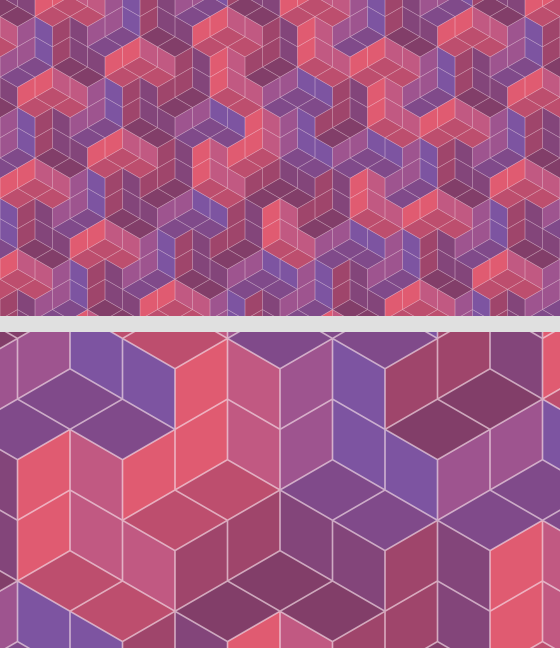
Top, the full canvas; bottom, a detail of the centre.
Give the GLSL for this pattern, as a WebGL 1 fragment shader.

```glsl
precision highp float;
// Isometric tiling of bent rhombus bands, joined in threes, with twisted colours at the centre.

uniform vec2 u_resolution;

const float COLUMNS = 32.0;             // rhombus columns across the canvas
const float LINE_WIDTH = 0.027;         // in rhombus edges
const float LINE_OPACITY = 0.66;
const vec3 LINE_COLOR = vec3(0.96, 0.87, 0.91);
const vec2 STEP_A = vec2(5.0, 1.5);     // spacing of the triplets, in (columns, edges)
const vec2 STEP_B = vec2(1.0, 4.5);
const float COLUMN = 0.8660254;         // column width in edges

// Faces: 0 left wall, 1 floor, 2 right wall
vec3 pickFace(float face, vec3 left, vec3 ground, vec3 right) {
  return face < 0.5 ? left : (face < 1.5 ? ground : right);
}

// Hues: 0 coral, 1 maroon, 2 violet
vec3 faceColor(float hue, float face) {
  vec3 coral = pickFace(face, vec3(0.88, 0.355, 0.445), vec3(0.74, 0.305, 0.43), vec3(0.755, 0.35, 0.51));
  vec3 maroon = pickFace(face, vec3(0.625, 0.27, 0.42), vec3(0.51, 0.245, 0.41), vec3(0.515, 0.27, 0.48));
  vec3 violet = pickFace(face, vec3(0.62, 0.33, 0.56), vec3(0.50, 0.29, 0.54), vec3(0.49, 0.33, 0.63));
  return hue < 0.5 ? coral : (hue < 1.5 ? maroon : violet);
}

vec2 rotate(vec2 p, float angle) {
  float c = cos(angle), s = sin(angle);
  return vec2(c * p.x - s * p.y, s * p.x + c * p.y);
}

// Negative inside a bent band whose peak is at the origin
float bandField(vec2 p) {
  float x = abs(p.x);
  float top = p.y + 0.5 * x;
  float bottom = -2.5 + 0.5 * abs(1.0 - x) - p.y;
  return max(x - 2.0, max(top, bottom));
}

// Colour shift by hexagonal ring: centre, first ring, everything beyond
float colorTurn(vec2 cell) {
  float ring = max(max(abs(cell.x), abs(cell.y)), abs(cell.x + cell.y));
  return ring < 0.5 ? 1.0 : (ring < 1.5 ? 2.0 : 0.0);
}

float nearestInteger(float v) {
  return abs(v - floor(v + 0.5));
}

vec3 tiling(vec2 p, float blur) {
  vec2 q = vec2(p.x / COLUMN, p.y);
  float area = STEP_A.x * STEP_B.y - STEP_A.y * STEP_B.x;
  vec2 base = floor(vec2(STEP_B.y * q.x - STEP_B.x * q.y,
                         STEP_A.x * q.y - STEP_A.y * q.x) / area);

  // Find the band that holds this point
  float best = 1e3;
  float hue = 0.0;
  float arm = 0.0;
  vec2 local = vec2(0.0);
  for (int j = 0; j < 2; j++) {
    for (int i = 0; i < 2; i++) {
      vec2 cell = base + vec2(float(i), float(j));
      vec2 offset = q - cell.x * STEP_A - cell.y * STEP_B;
      offset.x *= COLUMN;
      for (int k = 0; k < 3; k++) {
        vec2 r = rotate(offset, -2.0943951 * float(k));
        r.x /= COLUMN;
        float d = bandField(r);
        if (d < best) {
          best = d;
          local = r;
          arm = float(k);
          hue = mod(arm + colorTurn(cell), 3.0);
        }
      }
    }
  }

  // Split the band into walls and floor, then into rhombi
  float rise = local.y + 0.5 * local.x;
  float fall = local.y - 0.5 * local.x;
  bool onFloor = local.y + 0.5 * abs(local.x) < -1.0;
  float face = onFloor ? 1.0 : (local.x < 0.0 ? 0.0 : 2.0);
  float edge = onFloor ? min(nearestInteger(rise), nearestInteger(fall))
                       : min(nearestInteger(local.x), nearestInteger(local.x < 0.0 ? fall : rise));
  edge *= COLUMN;

  // Box-filtered line coverage
  float halfLine = 0.5 * LINE_WIDTH;
  float line = clamp((min(edge + 0.5 * blur, halfLine) - max(edge - 0.5 * blur, -halfLine)) / blur, 0.0, 1.0);
  vec3 color = faceColor(hue, mod(face + arm, 3.0));
  return mix(color, LINE_COLOR, line * LINE_OPACITY);
}

void main() {
  float scale = COLUMNS * COLUMN / u_resolution.x;
  vec2 center = gl_FragCoord.xy - 0.5 * u_resolution;
  vec3 sum = vec3(0.0);
  // Average 3 x 3 samples to smooth the face edges
  for (int j = -1; j <= 1; j++) {
    for (int i = -1; i <= 1; i++) {
      vec2 shift = vec2(float(i), float(j)) / 3.0;
      sum += tiling((center + shift) * scale, scale / 3.0);
    }
  }
  gl_FragColor = vec4(sum / 9.0, 1.0);
}
```
